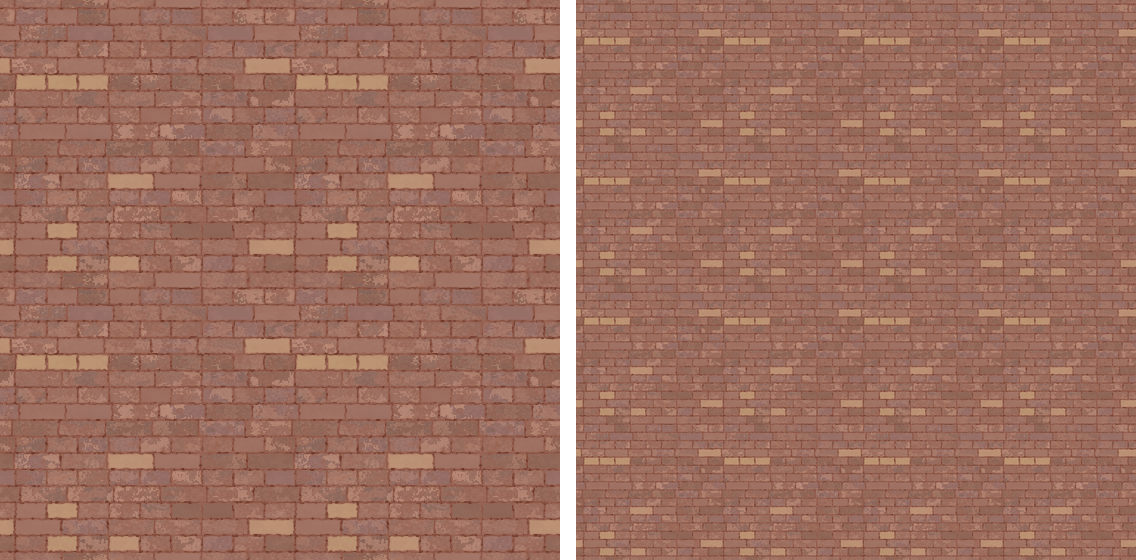
Left: one tile. Right: repeated 2 by 2.
Give the GLSL for this texture, as a Shadertoy shader.

```glsl
// Weathered red brick wall: rows of long and short bricks, thin ragged joints, a few tan bricks.
#define TILES 2.0            // repeats of the wall patch across and down
#define ROWS 17.0            // brick rows per patch
#define LONG_COUNT 6.0       // bricks in a long row
#define SHORT_COUNT 9.0      // bricks in a short row
#define JOINT 0.0031         // half width of a joint, in patch units
#define WOBBLE 0.0050        // raggedness of the brick outlines
#define TAN_SHARE 0.06       // share of tan bricks
#define PLAIN_SHARE 0.16     // share of smooth, unworn bricks

const vec3 ROSE   = vec3(0.640, 0.462, 0.405);
const vec3 CLAY   = vec3(0.610, 0.425, 0.365);
const vec3 BROWN  = vec3(0.550, 0.395, 0.335);
const vec3 MAUVE  = vec3(0.590, 0.435, 0.410);
const vec3 TAN    = vec3(0.745, 0.595, 0.450);
const vec3 PALE   = vec3(0.735, 0.550, 0.470);
const vec3 SOOT   = vec3(0.520, 0.395, 0.360);
const vec3 RUST   = vec3(0.610, 0.395, 0.325);
const vec3 MORTAR = vec3(0.550, 0.335, 0.275);

float hash(vec2 p, float seed) {
    vec3 q = fract(vec3(p + 7.0, seed + 3.0) * vec3(0.1031, 0.1030, 0.0973));
    q += dot(q, q.yzx + 33.33);
    return fract((q.x + q.y) * q.z);
}

// Value noise that wraps over the unit square
float noise(vec2 uv, vec2 cells, float seed) {
    vec2 p = uv * cells, i = floor(p), f = p - i;
    f = f * f * (3.0 - 2.0 * f);
    vec2 a = mod(i, cells), b = mod(i + 1.0, cells);
    return mix(mix(hash(a, seed), hash(vec2(b.x, a.y), seed), f.x),
               mix(hash(vec2(a.x, b.y), seed), hash(b, seed), f.x), f.y);
}

float fbm(vec2 uv, vec2 cells, float seed) {
    float sum = 0.0, amp = 0.5;
    for (int k = 0; k < 4; k++) {
        sum += amp * noise(uv, cells, seed + float(k));
        cells *= 2.0;
        amp *= 0.58;
    }
    return sum / 1.056;
}

// Base colour of one brick; plain tells how free of wear it is
vec3 brickColor(vec2 id, out float plain) {
    float kind = hash(id, 11.0), tint = hash(id, 12.0);
    vec3 color = mix(CLAY, ROSE, hash(id, 13.0));
    color = mix(color, BROWN, 0.85 * smoothstep(0.76, 0.92, tint));
    color = mix(color, MAUVE, 0.85 * smoothstep(0.28, 0.12, tint));
    plain = step(kind, TAN_SHARE + PLAIN_SHARE);
    return kind < TAN_SHARE ? mix(TAN, PALE, 0.5 * tint) : color;
}

void mainImage(out vec4 fragColor, in vec2 fragCoord) {
    vec2 uv = fract(fragCoord / iResolution.xy * TILES);
    float pixel = TILES / iResolution.y;

    // Ragged outlines
    vec2 p = uv + WOBBLE * (vec2(noise(uv, vec2(110.0), 1.0),
                                 noise(uv, vec2(110.0), 2.0)) - 0.5);

    // Rows alternate long and short bricks, counted up from the middle
    float y = (p.y - 0.5) * ROWS;
    float row = mod(floor(y), ROWS);
    bool isLong = mod(row, 2.0) < 0.5;
    float count = isLong ? LONG_COUNT : SHORT_COUNT;
    float shift = isLong ? 0.05 + 0.45 * hash(vec2(row, 0.0), 5.0) : 0.5;
    float x = p.x * count - shift;
    vec2 id = vec2(mod(floor(x), count), row);

    // Distance to the nearest joint
    vec2 local = fract(vec2(x, y));
    vec2 sides = min(local, 1.0 - local) / vec2(count, ROWS);
    float edge = min(sides.x, sides.y);

    // Wear inside the brick: pale flakes, soot and rust blotches
    float plain;
    vec3 color = brickColor(id, plain);
    float seed = 20.0 + floor(40.0 * hash(id, 14.0));
    float wear = 1.0 - 0.85 * plain;
    float grain = noise(uv, vec2(190.0), 3.0);
    float flakes = fbm(uv, vec2(22.0, 30.0), seed) + 0.22 * (grain - 0.5);
    float blotch = fbm(uv, vec2(16.0, 26.0), seed + 9.0);
    float rust = fbm(uv, vec2(28.0, 34.0), seed + 17.0);
    float paleAmount = 0.15 + 0.7 * pow(hash(id, 15.0), 1.5);
    float sootAmount = 0.15 + 0.6 * pow(hash(id, 16.0), 1.5);
    color = mix(color, SOOT, wear * sootAmount * smoothstep(0.50, 0.58, blotch));
    color = mix(color, RUST, wear * 0.45 * smoothstep(0.53, 0.60, rust));
    color = mix(color, PALE, wear * paleAmount * smoothstep(0.53, 0.60, flakes));
    color += 0.045 * (grain - 0.5) * wear + 0.03 * (blotch - 0.5);

    // Reddish rim, then the joint with dark pits
    color = mix(color, RUST, 0.5 * (1.0 - smoothstep(JOINT, JOINT * 2.6, edge)));
    float pits = noise(uv, vec2(130.0), 4.0);
    vec3 mortar = MORTAR + 0.10 * (noise(uv, vec2(60.0), 6.0) - 0.5);
    mortar -= 0.09 * smoothstep(0.62, 0.90, pits);
    float width = JOINT * (0.65 + 0.7 * pits);
    float brick = smoothstep(width - 0.6 * pixel, width + 0.6 * pixel, edge);
    fragColor = vec4(mix(mortar, color, brick), 1.0);
}
```
